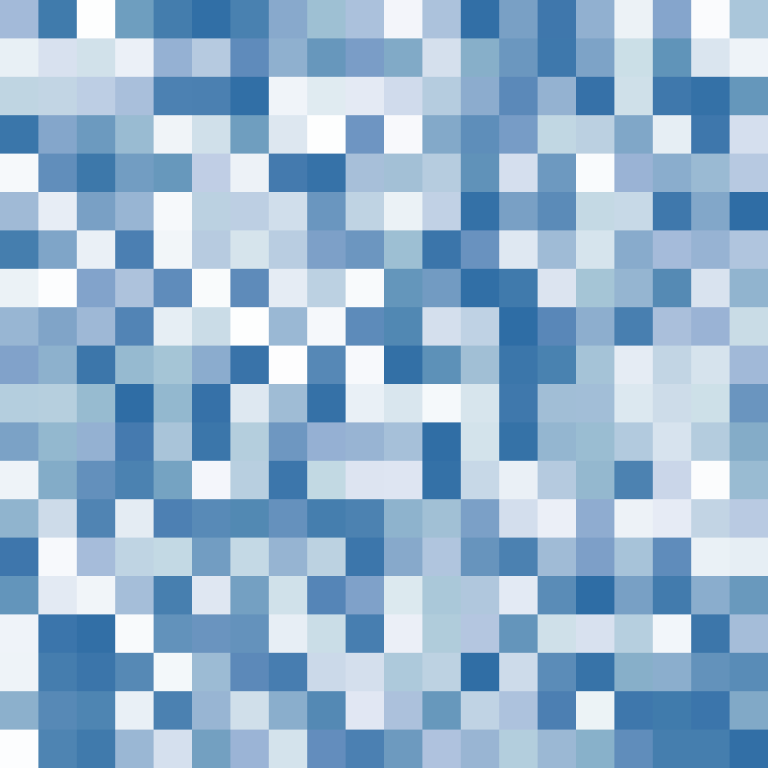
Write a Shadertoy shader that draws this pattern.

```glsl
// A 20 by 20 mosaic of flat square tiles, from deep blue to white.
// Each tile hashes its grid index into a tone and a slight hue drift;
// neighbouring tiles are blended across one pixel to smooth the seams.

const float TILES = 20.0;                      // tiles along the canvas height
const vec3 DEEP_BLUE = vec3(0.180, 0.425, 0.645);
const vec3 WHITE = vec3(1.0);
const vec3 HUE_DRIFT = vec3(0.006, -0.018, 0.010); // leans violet or teal
const uint SEED = 37u;

// Two independent uniform values in 0..1 for a tile index
vec2 hash2(ivec2 tile) {
    uvec2 h = uvec2(tile) * uvec2(1597u, 3571u) + SEED;
    h = h * 1664525u + 1013u;
    h.x += h.y * 1664525u;
    h.y += h.x * 1664525u;
    h ^= h >> 16u;
    h.x += h.y * 1664525u;
    h.y += h.x * 1664525u;
    h ^= h >> 16u;
    return vec2(h & 65535u) / 65535.0;
}

vec3 tileColor(ivec2 tile) {
    vec2 rnd = hash2(tile);
    vec3 base = mix(DEEP_BLUE, WHITE, rnd.x);
    // Drift is strongest in the mid tones and fades at both ends
    float midTone = 4.0 * rnd.x * (1.0 - rnd.x);
    return base + HUE_DRIFT * (2.0 * rnd.y - 1.0) * midTone;
}

void mainImage(out vec4 fragColor, in vec2 fragCoord) {
    float pixelSize = TILES / iResolution.y;   // one pixel in tile units
    vec2 p = fragCoord * pixelSize - 0.5;      // integers at tile centres

    // Blend weights: flat inside a tile, a one-pixel ramp at each seam
    ivec2 tile = ivec2(floor(p));
    vec2 blend = clamp((fract(p) - 0.5) / pixelSize + 0.5, 0.0, 1.0);

    vec3 lower = mix(tileColor(tile), tileColor(tile + ivec2(1, 0)), blend.x);
    vec3 upper = mix(tileColor(tile + ivec2(0, 1)), tileColor(tile + ivec2(1, 1)), blend.x);
    fragColor = vec4(mix(lower, upper, blend.y), 1.0);
}
```
